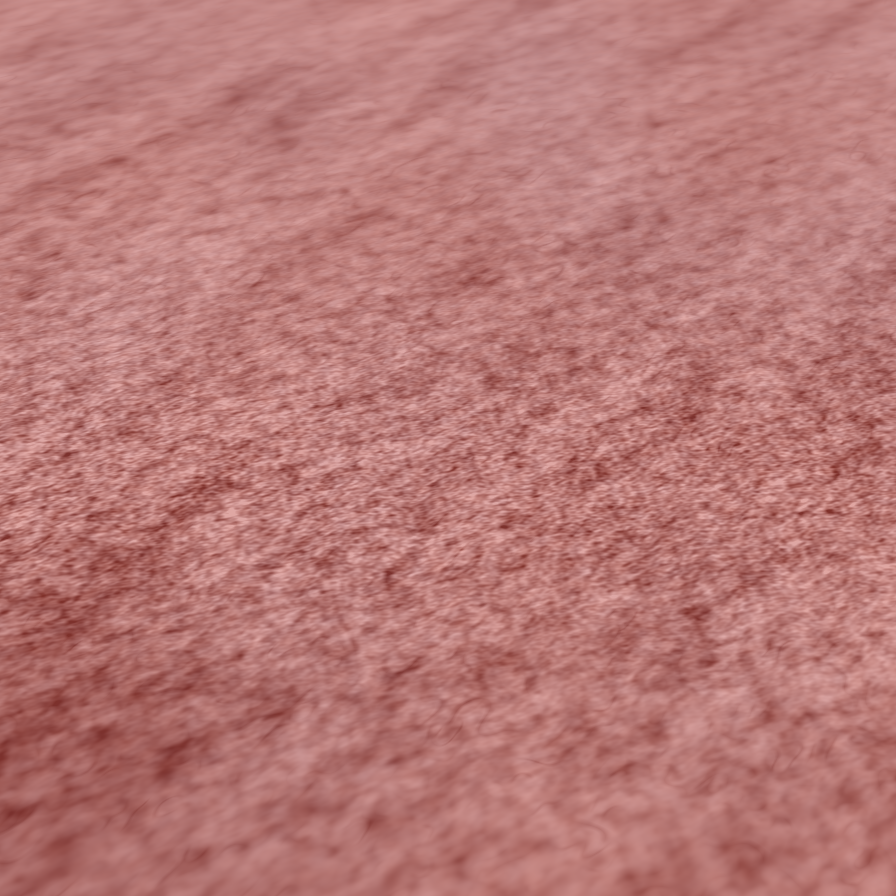
This texture is drawn by a three.js fragment shader. Its source:

```glsl
// Soft rose plush pile seen at a low angle, with diagonal folds and a shallow focus.
varying vec2 vUv;

const vec3 SHADOW_ROSE = vec3(0.580, 0.305, 0.290);
const vec3 LIGHT_ROSE = vec3(0.810, 0.585, 0.575);
const vec3 WARM_TINT = vec3(0.022, -0.004, -0.020);
const float HORIZON = 1.7;
const float FOCUS_HEIGHT = 0.45;
const float MAX_BLUR = 0.016;

// Random gradient in -1..1 for a lattice point
vec2 hashGradient(vec2 cell) {
  vec2 k = vec2(dot(cell, vec2(127.1, 311.7)), dot(cell, vec2(269.5, 183.3)));
  return 2.0 * fract(sin(k) * 43758.5453) - 1.0;
}

float gradientNoise(vec2 p) {
  vec2 i = floor(p);
  vec2 f = p - i;
  vec2 u = f * f * f * (f * (f * 6.0 - 15.0) + 10.0);
  vec2 e = vec2(1.0, 0.0);
  float a = dot(hashGradient(i), f);
  float b = dot(hashGradient(i + e.xy), f - e.xy);
  float c = dot(hashGradient(i + e.yx), f - e.yx);
  float d = dot(hashGradient(i + e.xx), f - e.xx);
  return mix(mix(a, b, u.x), mix(c, d, u.x), u.y);
}

// Noise stretched along a direction; frequency is along and across it
float grain(vec2 p, float angle, vec2 frequency) {
  float c = cos(angle);
  float s = sin(angle);
  vec2 q = vec2(c * p.x + s * p.y, c * p.y - s * p.x);
  return gradientNoise(q * frequency + frequency.yx * 0.37);
}

// How much detail of a given frequency survives the lens blur
float focusFade(float frequency, float blur) {
  float x = frequency * blur;
  return exp(-1.6 * x * x);
}

// Broad diagonal folds where the pile is brushed both ways
float folds(vec2 p) {
  float wide = grain(p, 0.62, vec2(1.8, 6.0));
  float narrow = grain(p, 0.70, vec2(3.6, 15.0));
  return 0.28 * wide + 0.30 * narrow - 0.5 * max(-narrow - 0.18, 0.0);
}

// Short clumps of pile, strongest at the small sizes, with darker gaps
float tufts(vec2 p, float scale, float blur) {
  float sum = 0.0;
  float weight = 0.28;
  float angle = 0.46;
  vec2 frequency = vec2(13.0, 27.0);
  for (int i = 0; i < 5; i++) {
    float n = grain(p, angle, frequency);
    n -= 0.9 * n * n - 0.025;
    sum += weight * n * focusFade(frequency.y * scale, blur);
    frequency *= 1.68;
    weight = min(weight * 1.6, 0.62);
    angle -= 0.07;
  }
  return sum;
}

// Sparse thin shadow lines where neighbouring clumps part
float partings(vec2 p, vec2 frequency, float scale, float blur) {
  float fade = focusFade(1.6 * frequency.y * scale, blur);
  float line = max(1.0 - 7.0 * abs(grain(p, 0.34, frequency)), 0.0);
  float patches = smoothstep(0.0, 0.32, grain(p, 0.20, frequency * 0.63));
  return line * patches * fade;
}

// Thin hairs, visible only near the plane of focus
float fibres(vec2 p, float blur) {
  float coarse = grain(p, 0.34, vec2(85.0, 270.0)) * focusFade(180.0, blur);
  float fine = grain(p, 0.12, vec2(140.0, 430.0)) * focusFade(260.0, blur);
  return 0.62 * coarse + 0.85 * fine;
}

// Soft lighting: brighter far away, dark at the lower left
float broadLight(vec2 uv) {
  vec2 corner = (uv - vec2(0.0, 0.15)) / vec2(0.30, 0.18);
  return 0.68 + 0.18 * (uv.y - 0.5) - 0.36 * exp(-dot(corner, corner));
}

void main() {
  // Perspective ground plane
  float scale = 1.2 / (HORIZON - vUv.y);
  vec2 ground = vec2((vUv.x - 0.5) * scale, 1.2 * scale) + vec2(3.0, 1.0);
  float blur = MAX_BLUR * abs(vUv.y - FOCUS_HEIGHT);

  // Slight bending keeps the pile from lining up
  vec2 bend = vec2(gradientNoise(ground * 11.0), gradientNoise(ground * 13.0 + 7.0));
  vec2 pile = ground + 0.006 * bend;

  float shade = broadLight(vUv) + folds(ground + 0.03 * bend);
  shade += tufts(pile, scale, blur) + fibres(pile, blur);
  shade -= 0.36 * partings(pile, vec2(24.0, 50.0), scale, blur);
  shade -= 0.30 * partings(pile, vec2(43.0, 84.0), scale, blur);
  shade = clamp(shade, -0.40, 1.25);

  // Warm and cool drift across the fabric and between tufts
  float warmth = gradientNoise(ground * 3.0) + 0.5 * (0.5 - vUv.y);
  warmth += grain(pile, 0.2, vec2(55.0, 110.0)) * focusFade(90.0, blur);

  vec3 colour = mix(SHADOW_ROSE, LIGHT_ROSE, shade) + WARM_TINT * warmth;
  gl_FragColor = vec4(colour, 1.0);
}
```
